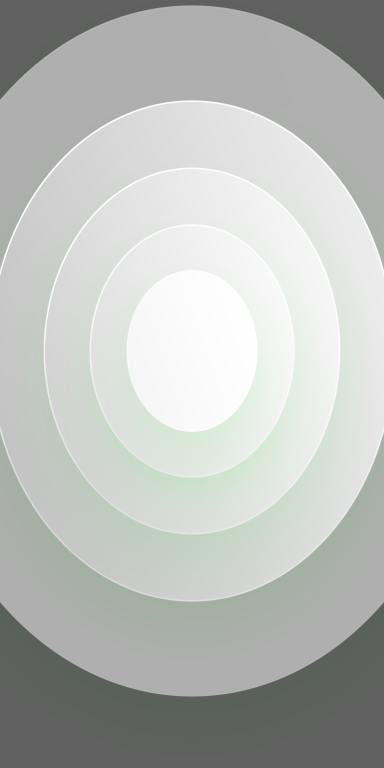
A Shadertoy shader for this background:

```glsl
const int LAYERS = 5;
const vec2 CENTER = vec2(0.5, 0.543);     // fraction of the canvas
const float STRETCH = 1.236;              // ellipse height over width
const vec2 LIGHT_DIR = vec2(0.92, 0.40);
const float RIM_WIDTH = 0.0042;           // in canvas widths
const float SHADOW_DROP = 0.07;
const float SHADOW_BLUR = 0.13;
const vec3 SHADOW_TINT = vec3(0.91, 1.005, 0.91);
const vec3 BACKDROP = vec3(0.377, 0.379, 0.377);

// Per layer, from the outermost inward
const float RADIUS[LAYERS] = float[](0.728, 0.528, 0.3865, 0.267, 0.1706);
const float DARK_SIDE[LAYERS] = float[](0.685, 0.765, 0.825, 0.875, 0.965);
const float LIGHT_SIDE[LAYERS] = float[](0.689, 0.925, 0.965, 0.975, 1.0);
const float RIM_STRENGTH[LAYERS] = float[](0.06, 0.95, 0.9, 0.8, 0.3);

// Approximate signed distance to an axis-aligned ellipse
float ellipseDistance(vec2 p, vec2 radii) {
    float k = length(p / radii);
    float slope = length(p / (radii * radii));
    return k * (k - 1.0) / max(slope, 1e-4) - (k < 1e-3 ? radii.x : 0.0);
}

// Soft green shadow falling below an ellipse
vec3 castShadow(vec3 color, vec2 p, vec2 radii) {
    float d = ellipseDistance(p + vec2(0.0, SHADOW_DROP), radii);
    float amount = 1.0 - smoothstep(-SHADOW_BLUR, SHADOW_BLUR, d);
    return color * mix(vec3(1.0), SHADOW_TINT, amount);
}

// Shaded disc with a bright rim that fades toward the bottom
vec3 paintDisc(vec3 color, vec2 p, vec2 radii, int layer, float pixel) {
    float d = ellipseDistance(p, radii);
    vec2 local = p / radii;

    float lit = clamp(0.5 + 0.5 * dot(local, LIGHT_DIR), 0.0, 1.0);
    vec3 disc = vec3(mix(DARK_SIDE[layer], LIGHT_SIDE[layer], lit));

    float rim = smoothstep(-RIM_WIDTH - 0.5 * pixel, -RIM_WIDTH + 0.5 * pixel, d);
    rim *= RIM_STRENGTH[layer] * mix(0.3, 1.0, smoothstep(-0.9, 0.6, local.y));
    disc = mix(disc, vec3(1.0), rim);

    float coverage = 1.0 - smoothstep(-0.75 * pixel, 0.75 * pixel, d);
    return mix(color, disc, coverage);
}

void mainImage(out vec4 fragColor, in vec2 fragCoord) {
    float pixel = 1.0 / iResolution.x;
    vec2 p = (fragCoord - CENTER * iResolution.xy) * pixel;

    vec3 color = BACKDROP;
    for (int i = 0; i < LAYERS; i++) {
        vec2 radii = RADIUS[i] * vec2(1.0, STRETCH);
        color = castShadow(color, p, radii);
        color = paintDisc(color, p, radii, i, pixel);
    }
    fragColor = vec4(color, 1.0);
}
```
